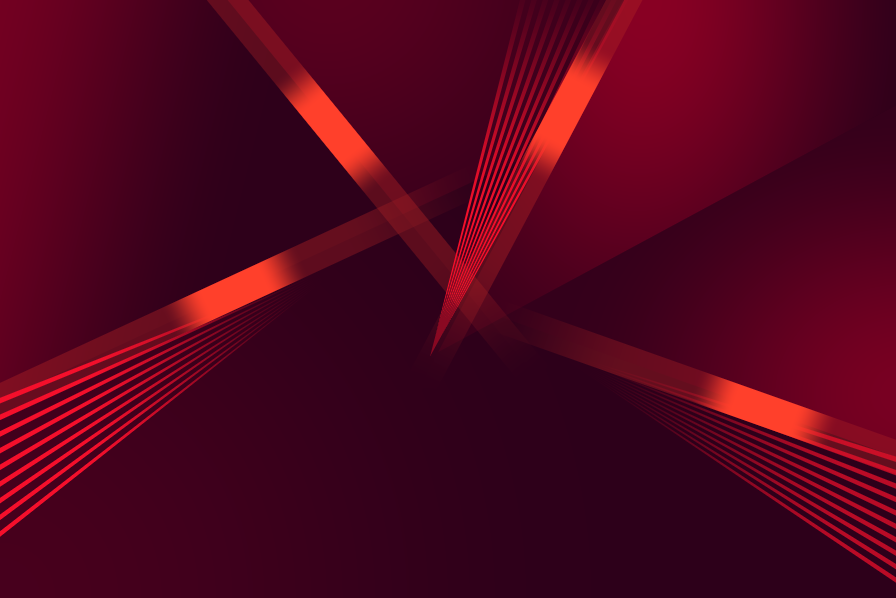
Give the GLSL for this background, as a Shadertoy shader.

```glsl
// Crossing glowing beams and tapering line fans over dark crimson panels.

float cross2(vec2 a, vec2 b) { return a.x * b.y - a.y * b.x; }

// Falls from 1 at lo to 0 at hi.
float fade(float lo, float hi, float x) { return 1.0 - smoothstep(lo, hi, x); }

// Signed distance to the line a-b, positive on its left.
float side(vec2 p, vec2 a, vec2 b) { return cross2(normalize(b - a), p - a); }

float cover(float dist, float px) { return clamp(dist / px + 0.5, 0.0, 1.0); }

// Fan coordinates: x runs across from a to b, y from the apex (0) to the ends (1).
vec2 fanCoords(vec2 p, vec2 apex, vec2 a, vec2 b) {
    vec2 d = p - apex, u = a - apex, v = b - apex;
    float area = cross2(u, v);
    float alongU = cross2(d, v) / area, alongV = cross2(u, d) / area;
    float s = alongU + alongV;
    return vec2(alongV / max(s, 1e-4), s);
}

// Evenly spread lines that thin out towards the apex.
float fanLines(vec2 f, float count, float spread, float halfWidth, float px) {
    float k = f.x * (count - 1.0);
    float inside = step(-0.5, k) * step(k, count - 0.5) * step(0.0, f.y);
    float dist = abs(fract(k + 0.5) - 0.5) * spread / (count - 1.0) * f.y;
    float w = halfWidth * f.y;
    return inside * cover(w - dist, px) * min(1.0, 2.0 * w / px);
}

void mainImage(out vec4 fragColor, in vec2 fragCoord) {
    vec2 p = fragCoord / iResolution.xy * vec2(1.5, 1.0);
    float px = 1.0 / iResolution.y;

    // Each beam: outer end, inner end; then the distance of its glow from the outer end.
    vec4 beams[4] = vec4[4](
        vec4(0.0, 0.33, 0.80, 0.70), vec4(0.381, 1.0, 0.885, 0.385),
        vec4(1.045, 1.0, 0.709, 0.365), vec4(1.5, 0.236, 0.83, 0.473));
    float glowAt[4] = float[4](0.434, 0.278, 0.21, 0.234);

    // Panels split along the beams
    float aboveLeft = cover(side(p, beams[0].xy, beams[0].zw), px);
    float rightOfFall = cover(side(p, beams[1].xy, beams[1].zw), px);
    float rightOfRise = cover(side(p, beams[2].xy, beams[2].zw), px);
    float aboveRight = cover(-side(p, beams[3].xy, beams[3].zw), px);
    float aboveFold = cover(side(p, vec2(0.72, 0.404), vec2(1.5, 0.824)), px);

    float heat = 0.04 + 0.3 * fade(0.0, 1.0, length(p));
    float leftHeat = 0.05 + 0.82 * fade(-0.05, 0.5, p.x + 0.25 * (1.0 - p.y));
    float topHeat = 0.16 + 0.4 * fade(0.0, 0.55, length(p - vec2(0.55, 1.05)));
    float cornerHeat = 0.95 * fade(0.0, 0.6, length((p - vec2(1.1, 1.0)) * vec2(1.2, 0.8)))
                     + 0.2 * fade(0.9, 1.5, p.x);
    float rightHeat = 0.12 + 0.8 * fade(0.0, 0.6, length((p - vec2(1.52, 0.34)) * vec2(1.0, 1.2)));
    heat = mix(heat, leftHeat, aboveLeft * (1.0 - rightOfFall));
    heat = mix(heat, topHeat, aboveLeft * rightOfFall * (1.0 - rightOfRise));
    heat = mix(heat, rightHeat, aboveRight * (1.0 - aboveFold) * step(0.8, p.x));
    heat = mix(heat, cornerHeat, rightOfRise * aboveFold);
    vec3 color = mix(vec3(0.165, 0.0, 0.10), vec3(0.5, 0.0, 0.135), heat);

    // Dim beam bodies, with the glowing cores gathered for later
    float core = 0.0;
    for (int i = 0; i < 4; i++) {
        vec2 a = beams[i].xy, b = beams[i].zw;
        float across = side(p, a, b);
        float along = dot(p - a, normalize(b - a));
        float body = cover(0.027 - abs(across), px);
        float tail = fade(-0.25, 0.02, along - length(b - a));
        float tone = 0.36 + 0.07 * cover(across, px);
        color = mix(color, vec3(0.68, 0.13, 0.14), body * tail * tone);
        core = max(core, body * fade(0.05, 0.125, abs(along - glowAt[i])));
    }

    // Line fans: left, right and top
    vec3 lineColor = vec3(0.96, 0.06, 0.17);
    vec2 f = fanCoords(p, vec2(0.586, 0.566), vec2(0.0, 0.33), vec2(0.0, 0.107));
    float lines = fanLines(f, 9.0, 0.2, 0.0042, px) * smoothstep(0.05, 0.8, f.y);
    f = fanCoords(p, vec2(0.918, 0.418), vec2(1.5, 0.232), vec2(1.5, 0.03));
    lines += 0.7 * fanLines(f, 10.0, 0.18, 0.004, px) * smoothstep(0.05, 0.9, f.y);
    f = fanCoords(p, vec2(0.72, 0.404), vec2(0.875, 1.0), vec2(1.047, 1.0));
    lines += fanLines(f, 10.0, 0.168, 0.0045, px) * fade(0.35, 1.1, f.y);

    // Solid tip of the top fan
    float tip = cover(f.x * f.y * 0.17, px) * cover((1.0 - f.x) * f.y * 0.17, px);
    lines = max(lines, 0.42 * tip * step(0.0, f.y) * fade(0.05, 0.45, f.y));

    color = mix(color, lineColor, min(lines, 1.0));
    color = mix(color, vec3(1.0, 0.25, 0.17), core);
    fragColor = vec4(color, 1.0);
}
```
